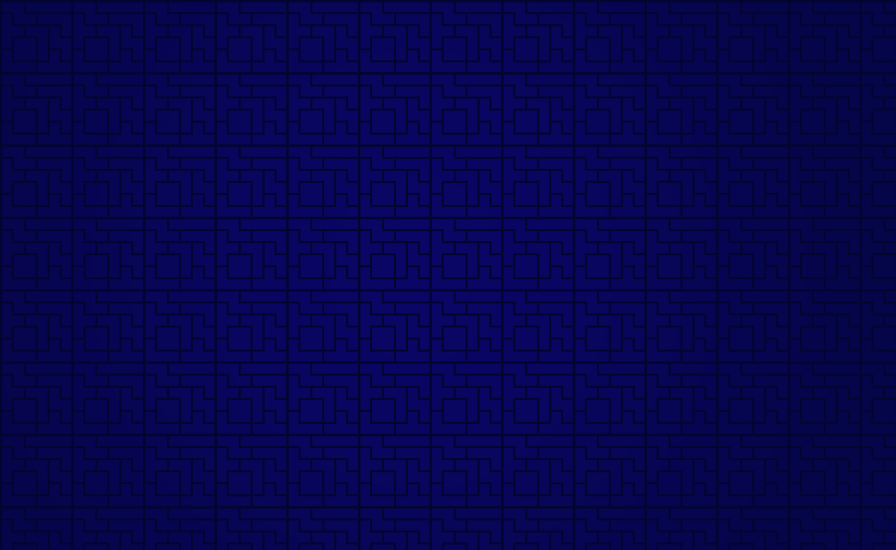
This pattern is drawn by a WebGL 1 fragment shader. Its source:

```glsl
precision highp float;
// Dark blue maze of interlocking right-angled blocks under a soft vignette.
// Each tile is a 6 by 6 grid; the grooves are axis-aligned segments whose
// nearest distance is turned into a thin smooth line.
uniform vec2 u_resolution;

#define TILES vec2(12.505, 7.605)
#define TILE_OFFSET vec2(0.012, 0.015)
#define GRID 6.0
#define GROOVE_HALF 0.085
#define BORDER_HALF 0.105
#define GROOVE_COLOR vec3(0.012, 0.018, 0.190)
#define FILL_BRIGHT vec3(0.036, 0.024, 0.395)
#define FILL_DARK vec3(0.020, 0.020, 0.285)
#define GLOW_CENTER vec2(0.47, 0.51)
#define GLOW_SCALE vec2(1.75, 1.05)
#define RIGHT_FALLOFF 0.12

// Distance to a horizontal segment at height y, from x0 to x1
float across(vec2 p, float y, float x0, float x1) {
    return length(vec2(p.x - clamp(p.x, x0, x1), p.y - y));
}

// Distance to a vertical segment at x, from y0 to y1
float down(vec2 p, float x, float y0, float y1) {
    return across(p.yx, x, y0, y1);
}

// Distance to the outline of an axis-aligned square
float squareOutline(vec2 p, vec2 center, float halfSide) {
    vec2 q = abs(p - center) - halfSide;
    return abs(length(max(q, 0.0)) + min(max(q.x, q.y), 0.0));
}

// Distance to the closest inner groove, with p measured from the top left
float grooves(vec2 p) {
    // Upper bar and the step below it
    float d = down(p, 2.0, 0.0, 1.0);
    d = min(d, across(p, 1.0, 2.0, 6.0));
    d = min(d, across(p, 1.0, 0.0, 1.0));
    d = min(d, down(p, 1.0, 1.0, 2.0));
    d = min(d, down(p, 3.0, 1.0, 2.0));
    d = min(d, across(p, 2.0, 1.0, 5.0));
    d = min(d, down(p, 5.0, 2.0, 3.0));
    d = min(d, across(p, 3.0, 5.0, 6.0));

    // Square block and its connectors
    d = min(d, squareOutline(p, vec2(2.0, 4.0), 1.0));
    d = min(d, down(p, 2.0, 2.0, 3.0));
    d = min(d, across(p, 4.0, 0.0, 1.0));
    d = min(d, down(p, 3.0, 5.0, 6.0));

    // Staircase on the right
    d = min(d, down(p, 4.0, 2.0, 5.0));
    d = min(d, across(p, 5.0, 3.0, 4.0));
    d = min(d, across(p, 4.0, 4.0, 5.0));
    d = min(d, down(p, 5.0, 4.0, 5.0));
    d = min(d, across(p, 5.0, 5.0, 6.0));
    return d;
}

float lineMask(float d, float halfWidth, float blur) {
    return 1.0 - smoothstep(halfWidth - blur, halfWidth + blur, d);
}

void main() {
    vec2 uv = gl_FragCoord.xy / u_resolution;
    vec2 tilePos = vec2(uv.x, 1.0 - uv.y) * TILES - TILE_OFFSET;
    vec2 p = fract(tilePos) * GRID;

    // Grooves inside the tile and along its border
    float blur = 0.65 * GRID * TILES.x / u_resolution.x;
    vec2 edge = min(p, GRID - p);
    float groove = lineMask(grooves(p), GROOVE_HALF, blur);
    float border = lineMask(min(edge.x, edge.y), BORDER_HALF, blur);
    float ink = max(groove, border);

    // Vignette, falling off faster towards the right
    vec2 fromGlow = (uv - GLOW_CENTER) * GLOW_SCALE;
    fromGlow.x *= 1.0 + RIGHT_FALLOFF * step(0.0, fromGlow.x);
    float shade = smoothstep(0.05, 1.08, length(fromGlow));
    vec3 fill = mix(FILL_BRIGHT, FILL_DARK, shade);

    gl_FragColor = vec4(mix(fill, GROOVE_COLOR, ink), 1.0);
}
```
